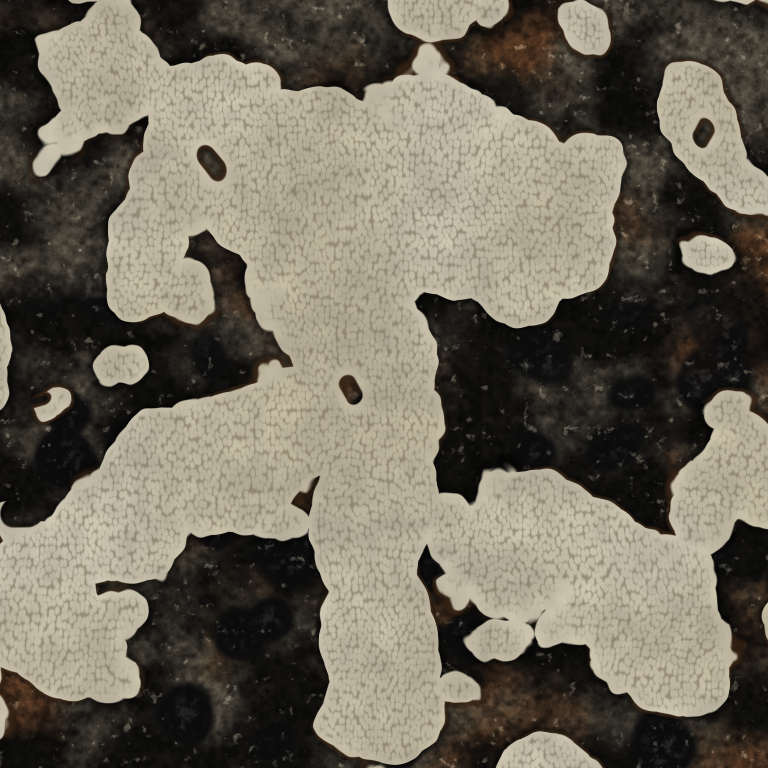
Write a WebGL 2 fragment shader that draws this texture.

```glsl
#version 300 es
precision highp float;
// Pale crust fungus spreading in lobed patches over dark, gritty bark.
// Patches are a distance field of capsules scalloped by cellular noise;
// stretched cells give the pores, layered noise and round lumps the bark.
uniform vec2 u_resolution;
out vec4 fragColor;

vec2 hash2(vec2 p) {
  vec3 q = fract(p.xyx * vec3(0.1031, 0.1030, 0.0973));
  q += dot(q, q.yzx + 33.33);
  return fract((q.xx + q.yz) * q.zy);
}

float noise(vec2 p) {
  vec2 i = floor(p), f = fract(p);
  f = f * f * (3.0 - 2.0 * f);
  float low = mix(hash2(i).x, hash2(i + vec2(1, 0)).x, f.x);
  float high = mix(hash2(i + vec2(0, 1)).x, hash2(i + vec2(1, 1)).x, f.x);
  return mix(low, high, f.y);
}

float fbm(vec2 p) {
  float sum = 0.0, gain = 0.5;
  for (int k = 0; k < 5; k++) {
    sum += gain * noise(p);
    p = mat2(1.6, 1.2, -1.2, 1.6) * p + 7.3;
    gain *= 0.5;
  }
  return sum / 0.97;
}

// Distance to the nearest jittered cell centre
float cellDistance(vec2 p) {
  vec2 id = floor(p);
  float d = 4.0;
  for (int j = -1; j <= 1; j++)
    for (int i = -1; i <= 1; i++) {
      vec2 cell = id + vec2(i, j);
      d = min(d, length(cell + 0.5 + 0.8 * (hash2(cell) - 0.5) - p));
    }
  return d;
}

float segment(vec2 p, vec2 a, vec2 b) {
  vec2 ab = b - a;
  float t = clamp(dot(p - a, ab) / max(dot(ab, ab), 1e-6), 0.0, 1.0);
  return length(p - a - ab * t);
}

// Signed distance to randomly kept, randomly turned capsules on a grid
float scatter(vec2 p, float grid, float keep, vec2 radius, float stretch, float seed) {
  vec2 id = floor(p * grid);
  float d = 1.0;
  for (int j = -1; j <= 1; j++)
    for (int i = -1; i <= 1; i++) {
      vec2 cell = id + vec2(i, j);
      vec2 h = hash2(cell + seed), g = hash2(cell + seed + 57.0);
      if (g.x > keep) continue;
      vec2 centre = (cell + 0.5 + 0.7 * (h - 0.5)) / grid;
      vec2 arm = stretch * vec2(cos(6.283 * g.y), sin(6.283 * g.y));
      float r = mix(radius.x, radius.y, fract(h.x * 7.0 + h.y * 5.0));
      d = min(d, segment(p, centre - arm, centre + arm) - r);
    }
  return d;
}

// Signed distance to the crust, negative inside
float crustDistance(vec2 p) {
  vec2 w = p + 0.06 * (vec2(noise(p * 5.0), noise(p * 5.0 + 31.0)) - 0.5);
  float crown = segment(w, vec2(0.30, 0.79), vec2(0.68, 0.70)) - 0.12;
  float trunk = segment(w, vec2(0.46, 0.66), vec2(0.50, 0.09)) - 0.092;
  float colonies = scatter(w, 4.0, 0.85, vec2(0.04, 0.10), 0.04, 11.0);
  float d = min(min(crown, trunk), colonies);
  d += 0.075 * (cellDistance(p * 8.0) - 0.42);
  d = min(d, scatter(w, 7.0, 0.35, vec2(0.014, 0.034), 0.006, 83.0));
  d += 0.012 * (cellDistance(p * 26.0) - 0.42) + 0.005 * (noise(p * 70.0) - 0.5);
  return max(d, -scatter(w, 5.0, 0.32, vec2(0.008, 0.026), 0.010, 140.0));
}

vec3 barkColor(vec2 p) {
  float tone = smoothstep(0.33, 0.75, fbm(p * vec2(11.0, 14.0)));
  float rust = smoothstep(0.45, 0.7, fbm(p * 6.0 + 40.0));
  float grit = fbm(p * 130.0);
  vec3 light = mix(vec3(0.27, 0.25, 0.21), vec3(0.29, 0.19, 0.12), rust);
  vec3 bark = mix(vec3(0.055, 0.052, 0.046), light, tone) * (0.35 + 1.3 * grit);
  // Black rounded lumps, mostly on the lower half
  vec2 bent = p + 0.02 * (vec2(noise(p * 18.0), noise(p * 18.0 + 9.0)) - 0.5);
  float lump = scatter(bent, 9.0, 0.6, vec2(0.025, 0.05), 0.006, 211.0);
  float mask = (1.0 - smoothstep(-0.010, 0.004, lump)) * (1.0 - smoothstep(0.45, 0.8, p.y));
  float sheen = smoothstep(0.005, 0.035, -lump) * smoothstep(0.45, 0.75, grit);
  bark = mix(bark, vec3(0.045, 0.045, 0.047) + 0.09 * sheen, mask);
  // Sparse pale flecks
  return bark + vec3(0.24, 0.23, 0.20) * smoothstep(0.67, 0.85, fbm(p * 95.0 + 17.0));
}

vec3 crustColor(vec2 p, float depth) {
  vec2 flow = p + 0.016 * (vec2(noise(p * 9.0), noise(p * 9.0 + 23.0)) - 0.5);
  float pore = smoothstep(0.32, 0.85, cellDistance(flow * vec2(185.0, 112.0)));
  float inner = smoothstep(0.003, 0.018, depth);
  float relief = fbm(p * 16.0) - 0.5 + 0.5 * (noise(p * 60.0) - 0.5);
  vec3 flesh = mix(vec3(0.72, 0.685, 0.595), vec3(0.755, 0.73, 0.655), noise(p * 7.0 + 5.0));
  flesh *= 1.0 + 0.16 * relief;
  flesh = mix(flesh, vec3(0.47, 0.43, 0.35), 0.6 * pore * inner);
  return flesh + 0.025 * (1.0 - inner);
}

void main() {
  vec2 p = gl_FragCoord.xy / u_resolution.y;
  float d = crustDistance(p);
  // Shadow and broken rusty border just outside the crust
  vec3 bark = barkColor(p) * mix(0.5, 1.0, smoothstep(0.0, 0.016, d));
  float border = (1.0 - smoothstep(0.002, 0.008, d)) * smoothstep(0.45, 0.7, noise(p * 14.0));
  bark = mix(bark, vec3(0.25, 0.16, 0.09), 0.7 * border);
  float cover = 1.0 - smoothstep(-0.0015, 0.0015, d);
  fragColor = vec4(mix(bark, crustColor(p, -d), cover), 1.0);
}
```
